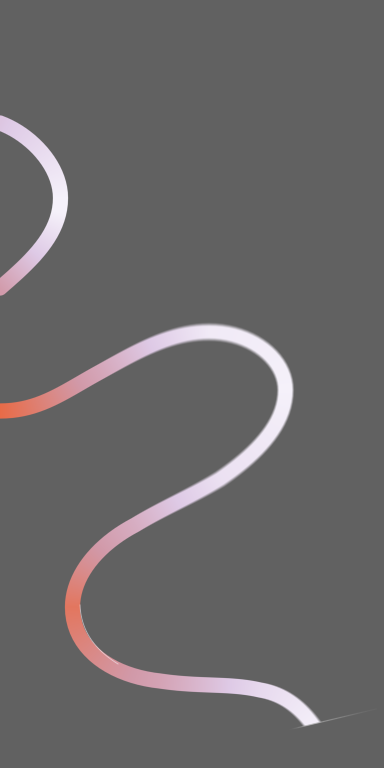
This background is drawn by a Shadertoy shader. Its source:

```glsl
// Two winding ribbons on a flat grey ground, built from joined cubic curves.
// Each pixel keeps the nearest curve point, whose "heat" picks a colour from
// white through lilac and pink to orange, and whose blur softens the rim.

const vec2 CANVAS = vec2(384.0, 768.0);   // design units, origin at top left
const float HALF_WIDTH = 7.6;
const int STEPS = 20;

const vec3 GROUND = vec3(0.38);
const vec3 WHITE  = vec3(0.96, 0.945, 0.98);
const vec3 LILAC  = vec3(0.87, 0.79, 0.90);
const vec3 PINK   = vec3(0.82, 0.60, 0.66);
const vec3 ORANGE = vec3(0.91, 0.42, 0.28);

// Closest point on a line segment: x = distance, y = position from 0 to 1
vec2 segment(vec2 p, vec2 a, vec2 b) {
    vec2 ab = b - a;
    float h = clamp(dot(p - a, ab) / dot(ab, ab), 0.0, 1.0);
    return vec2(length(p - a - ab * h), h);
}

vec2 bezier(vec2 a, vec2 b, vec2 c, vec2 d, float t) {
    float s = 1.0 - t;
    return s * s * s * a + 3.0 * s * t * (s * b + t * c) + t * t * t * d;
}

// Closest point on a cubic curve: x = distance, y = curve parameter
vec2 curve(vec2 p, vec2 a, vec2 b, vec2 c, vec2 d) {
    vec2 best = vec2(1e5, 0.0);
    vec2 previous = a;
    for (int i = 0; i < STEPS; i++) {
        vec2 next = bezier(a, b, c, d, float(i + 1) / float(STEPS));
        vec2 hit = segment(p, previous, next);
        if (hit.x < best.x) best = vec2(hit.x, (float(i) + hit.y) / float(STEPS));
        previous = next;
    }
    return best;
}

// Merges a curve into the nearest record (distance, heat, blur)
void strand(inout vec3 nearest, vec2 p, vec2 a, vec2 b, vec2 c, vec2 d,
            vec2 heat, vec2 blur) {
    vec2 hit = curve(p, a, b, c, d);
    if (hit.x < nearest.x)
        nearest = vec3(hit.x, mix(heat.x, heat.y, hit.y), mix(blur.x, blur.y, hit.y));
}

vec3 ribbonColor(float heat) {
    vec3 c = mix(WHITE, LILAC, clamp(heat * 3.0, 0.0, 1.0));
    c = mix(c, PINK, clamp(heat * 3.0 - 1.0, 0.0, 1.0));
    return mix(c, ORANGE, clamp(heat * 3.0 - 2.0, 0.0, 1.0));
}

// Coverage of a stroke of the given half width
float stroke(float dist, float halfWidth, float soft) {
    return 1.0 - smoothstep(halfWidth - soft, halfWidth + soft, dist);
}

void mainImage(out vec4 fragColor, in vec2 fragCoord) {
    vec2 uv = fragCoord / iResolution.xy;
    vec2 p = vec2(uv.x, 1.0 - uv.y) * CANVAS;
    float pixel = CANVAS.x / iResolution.x;
    vec3 n = vec3(1e5, 0.0, 0.0);
    vec2 crisp = vec2(0.0);

    // Upper loop
    strand(n, p, vec2(0, 123), vec2(30, 134), vec2(60.5, 165), vec2(60.5, 198), vec2(0.36, 0.0), crisp);
    strand(n, p, vec2(60.5, 198), vec2(60.5, 235), vec2(30, 262), vec2(0, 288), vec2(-0.1, 0.65), crisp);

    // Lower ribbon: rise, right bend, left bend, tail
    strand(n, p, vec2(0, 411), vec2(40, 411), vec2(65, 391), vec2(100, 372), vec2(1.0, 0.58), crisp);
    strand(n, p, vec2(100, 372), vec2(136, 352), vec2(170, 332), vec2(209, 332), vec2(0.58, 0.06), vec2(0.0, 2.0));
    strand(n, p, vec2(209, 332), vec2(252, 332), vec2(285.5, 359), vec2(285.5, 390), vec2(0.06, 0.0), vec2(2.0, 1.0));
    strand(n, p, vec2(285.5, 390), vec2(285.5, 427), vec2(252, 457), vec2(220, 479), vec2(0.0, 0.14), vec2(1.0, 1.5));
    strand(n, p, vec2(220, 479), vec2(192, 496), vec2(163, 508), vec2(135, 525), vec2(0.14, 0.53), vec2(1.5, 0.0));
    strand(n, p, vec2(135, 525), vec2(97, 545), vec2(72.5, 576), vec2(72.5, 607), vec2(0.53, 0.92), crisp);
    strand(n, p, vec2(72.5, 607), vec2(72.5, 650), vec2(113, 676), vec2(160, 681), vec2(0.92, 0.6), crisp);
    strand(n, p, vec2(160, 681), vec2(200, 687), vec2(230, 683), vec2(260, 690), vec2(0.6, 0.2), crisp);
    strand(n, p, vec2(260, 690), vec2(284, 694), vec2(303, 708), vec2(319, 734), vec2(0.2, 0.0), vec2(0.0, 1.5));

    // The tail is cut along a slanted hairline
    vec2 lineStart = vec2(288, 730), lineEnd = vec2(376, 709);
    vec2 along = normalize(lineEnd - lineStart);
    float below = dot(p - lineStart, vec2(-along.y, along.x));
    float cut = p.x > 280.0 ? 1.0 - smoothstep(-pixel, pixel, below) : 1.0;

    // Ribbon
    float cover = stroke(n.x, HALF_WIDTH, n.z + 0.7 * pixel) * cut;
    vec3 color = mix(GROUND, ribbonColor(n.y), cover);

    // Pale glint on the inner rim of the left bend
    float glint = curve(p, vec2(80, 605), vec2(81, 628), vec2(92, 648), vec2(118, 664)).x;
    color = mix(color, WHITE, 0.6 * stroke(glint, 0.4, 0.7 * pixel));

    // Hairline, fading toward both ends
    vec2 hair = segment(p, lineStart, lineEnd);
    float fade = smoothstep(0.0, 0.25, hair.y) * (1.0 - 0.9 * smoothstep(0.3, 1.0, hair.y));
    color = mix(color, vec3(0.75), 0.6 * fade * stroke(hair.x, 0.5, 0.8 * pixel));

    fragColor = vec4(color, 1.0);
}
```
